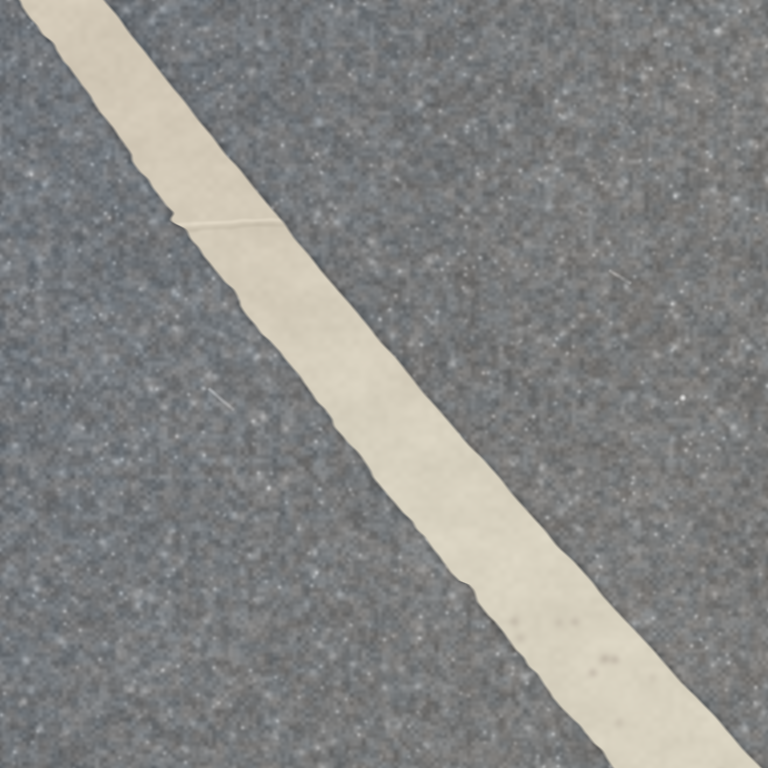
This texture is drawn by a WebGL 1 fragment shader. Its source:

```glsl
precision highp float;
// Draws grainy grey asphalt crossed by a worn cream painted stripe.
uniform vec2 u_resolution;

float hash(vec2 p) {
  return fract(sin(dot(p, vec2(127.1, 311.7))) * 43758.545);
}

float noise(vec2 p) {
  vec2 i = floor(p), f = fract(p);
  f = f * f * (3.0 - 2.0 * f);
  return mix(mix(hash(i), hash(i + vec2(1.0, 0.0)), f.x),
             mix(hash(i + vec2(0.0, 1.0)), hash(i + 1.0), f.x), f.y);
}

float fbm(vec2 p) {
  float sum = 0.0, gain = 0.5;
  for (int i = 0; i < 4; i++) {
    sum += gain * noise(p);
    p = mat2(1.6, 1.2, -1.2, 1.6) * p + 7.3;
    gain *= 0.5;
  }
  return sum;
}

// Soft pale stones, at most one in each grid cell
float stones(vec2 p, float density) {
  vec2 cell = floor(p);
  float sum = 0.0;
  for (int j = -1; j <= 1; j++) {
    for (int i = -1; i <= 1; i++) {
      vec2 id = cell + vec2(float(i), float(j));
      vec2 center = id + vec2(hash(id + 3.1), hash(id + 8.7));
      float strength = step(1.0 - density, hash(id)) * (0.3 + 0.7 * hash(id + 5.3));
      vec2 d = p - center;
      sum += strength * exp(-16.0 * dot(d, d));
    }
  }
  return sum;
}

float segment(vec2 p, vec2 a, vec2 b) {
  vec2 d = b - a;
  return length(p - a - d * clamp(dot(p - a, d) / dot(d, d), 0.0, 1.0));
}

vec3 asphalt(vec2 p) {
  vec3 color = mix(vec3(0.440, 0.458, 0.478), vec3(0.478, 0.480, 0.478),
                   smoothstep(-0.5, 0.7, p.x - p.y * 0.4));
  color += 0.05 * (fbm(p * 7.0) - 0.47);
  color += 0.10 * (noise(p * 95.0) - 0.5) + 0.09 * (noise(p * 190.0 + 31.0) - 0.5);
  color += vec3(0.025, 0.0, -0.02) * (noise(p * 70.0 + 9.0) - 0.5);
  color += 0.15 * stones(p * 50.0, 0.22) + 0.17 * stones(p * 85.0 + 17.0, 0.12);
  // Scratches and a bright chip
  float scratch = min(segment(p, vec2(0.273, 0.493), vec2(0.303, 0.467)),
                      segment(p, vec2(0.795, 0.647), vec2(0.820, 0.632)));
  color += 0.14 * smoothstep(0.004, 0.0, scratch) * (0.4 + noise(p * 140.0));
  color += 0.35 * smoothstep(0.006, 0.0, length(p - vec2(0.889, 0.482)));
  return color;
}

vec3 paint(vec2 p) {
  vec3 color = mix(vec3(0.845, 0.820, 0.750), vec3(0.822, 0.785, 0.715),
                   smoothstep(0.25, 0.85, p.y + 0.3 * (fbm(p * 9.0) - 0.5)));
  color += 0.055 * (fbm(p * vec2(18.0, 30.0)) - 0.47);
  color += 0.022 * (noise(p * 110.0) - 0.5);
  // Overlap seam with a faint shadow below it
  float seam = p.y - 0.711 - 0.05 * (p.x - 0.29) - 0.004 * (noise(p * 60.0) - 0.5);
  color += 0.045 * smoothstep(0.004, 0.0, abs(seam));
  color -= 0.035 * smoothstep(0.005, 0.0, abs(seam + 0.007));
  // Small worn pits near the lower end
  float pits = stones(p * 38.0 + 4.0, 0.10) * smoothstep(0.30, 0.15, p.y);
  return color - vec3(0.09, 0.10, 0.09) * pits;
}

void main() {
  vec2 p = gl_FragCoord.xy / u_resolution;
  float t = 1.0 - p.y;

  // Slightly curved, ragged stripe borders
  float left = 0.026 + 0.70 * t + 0.074 * t * t;
  float right = 0.137 + 0.77 * t + 0.085 * t * t;
  left += 0.006 * (noise(vec2(t * 32.0, 2.0)) - 0.5) + 0.004 * (noise(vec2(t * 90.0, 5.0)) - 0.5);
  right += 0.004 * (noise(vec2(t * 45.0, 9.0)) - 0.5);
  left += 0.008 * smoothstep(0.755, 0.762, t) * smoothstep(0.785, 0.765, t);
  left -= 0.008 * smoothstep(0.012, 0.0, abs(t - 0.287));

  // Approximate perpendicular distance, positive inside the stripe
  float inside = min(p.x - left, right - p.x) * 0.78;
  float blur = max(0.0025, 0.8 / u_resolution.y);
  float mask = smoothstep(-blur, blur, inside);

  vec3 ground = asphalt(p) - 0.07 * smoothstep(-0.009, 0.0, inside);
  gl_FragColor = vec4(mix(ground, paint(p), mask), 1.0);
}
```
